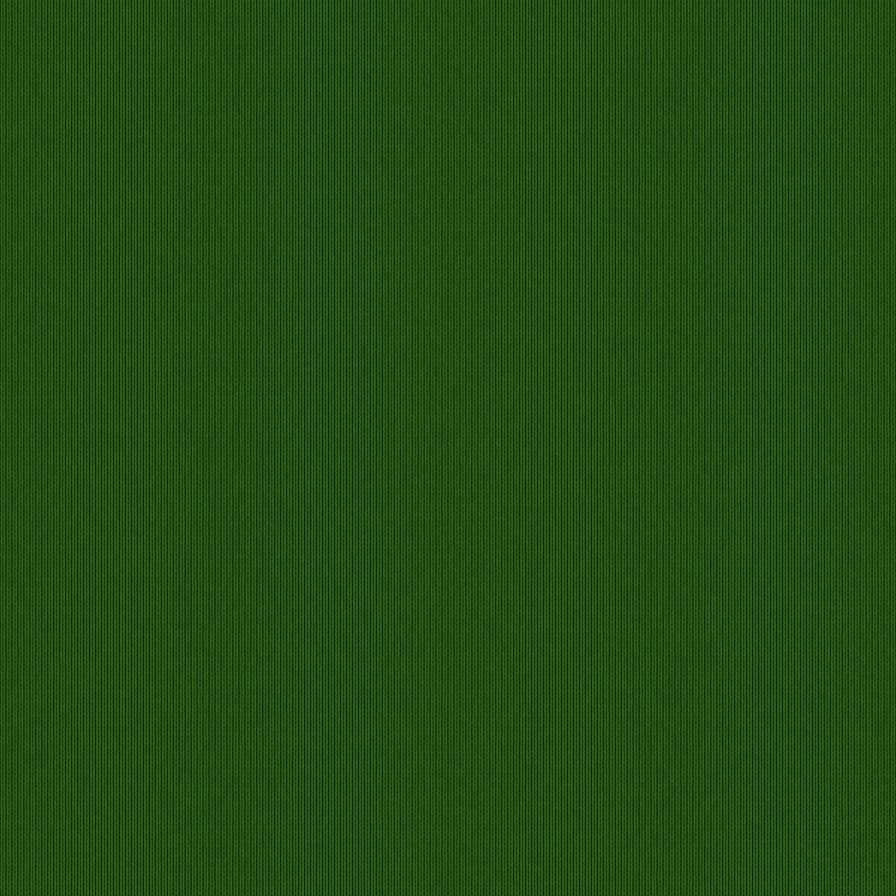
Write a WebGL 2 fragment shader that draws this texture.

```glsl
#version 300 es
precision highp float;
// Fine green stockinette knit: upright ribs of small, tightly stacked V stitches.
// Each V is a mirrored pair of slanted yarn legs; ribs part in a darker furrow,
// and a sample grid per pixel smooths the edges.

#define COLUMNS 150.0
#define ROWS 192.0
#define LEG_SLANT 1.4
#define LEG_OVERLAP 0.6
#define FURROW_DEPTH 0.45
#define COLUMN_SWAY 0.02
#define STITCH_VARIATION 0.06
#define FIBRE_VARIATION 0.06
#define SAMPLES 5
#define YARN_COLOR vec3(0.183, 0.405, 0.103)
#define GAP_COLOR vec3(0.062, 0.140, 0.035)

uniform vec2 u_resolution;
out vec4 fragColor;

float hash(vec2 p) {
    vec3 q = fract(vec3(p.xyx) * 0.1031);
    q += dot(q, q.yzx + 33.33);
    return fract((q.x + q.y) * q.z);
}

float valueNoise(vec2 p) {
    vec2 cell = floor(p);
    vec2 f = fract(p);
    f = f * f * (3.0 - 2.0 * f);
    float low = mix(hash(cell), hash(cell + vec2(1.0, 0.0)), f.x);
    float high = mix(hash(cell + vec2(0.0, 1.0)), hash(cell + 1.0), f.x);
    return mix(low, high, f.y);
}

// Centred variation factor around one
float vary(float randomValue, float amount) {
    return 1.0 + (randomValue - 0.5) * 2.0 * amount;
}

vec3 knit(vec2 uv) {
    vec2 p = uv * vec2(COLUMNS, ROWS);

    // Slight sideways sway of the columns
    p.x += (valueNoise(p * vec2(0.9, 0.6)) - 0.5) * 2.0 * COLUMN_SWAY;

    float column = floor(p.x);
    float x = fract(p.x) - 0.5;
    float side = step(0.0, x);

    // Legs rise outward from the middle of the column and overlap along it
    float slanted = p.y - LEG_SLANT * abs(x);
    float row = floor(slanted);
    vec2 leg = vec2(abs(x) * 4.0 - 1.0, (fract(slanted) * 2.0 - 1.0) * LEG_OVERLAP);
    float radius = length(leg);

    // Rounded yarn over darker gaps
    float cover = 1.0 - smoothstep(0.6, 1.15, radius);
    float roundness = 1.0 - 0.3 * min(radius * radius, 1.0);

    // Tone of stitches and twisted fibres
    float tone = vary(hash(vec2(column * 2.0 + side, row)), STITCH_VARIATION);
    tone *= vary(valueNoise(vec2(p.x * 5.0, slanted * 4.0)), FIBRE_VARIATION);

    // Furrow between neighbouring columns
    float furrow = 1.0 - FURROW_DEPTH * smoothstep(0.33, 0.5, abs(x));

    return mix(GAP_COLOR, YARN_COLOR * roundness * tone, cover) * furrow;
}

void main() {
    // Average a grid of samples inside the pixel
    vec3 color = vec3(0.0);
    vec2 corner = floor(gl_FragCoord.xy);
    for (int j = 0; j < SAMPLES; j++) {
        for (int i = 0; i < SAMPLES; i++) {
            vec2 offset = (vec2(i, j) + 0.5) / float(SAMPLES);
            color += knit((corner + offset) / u_resolution);
        }
    }
    fragColor = vec4(color / float(SAMPLES * SAMPLES), 1.0);
}
```
